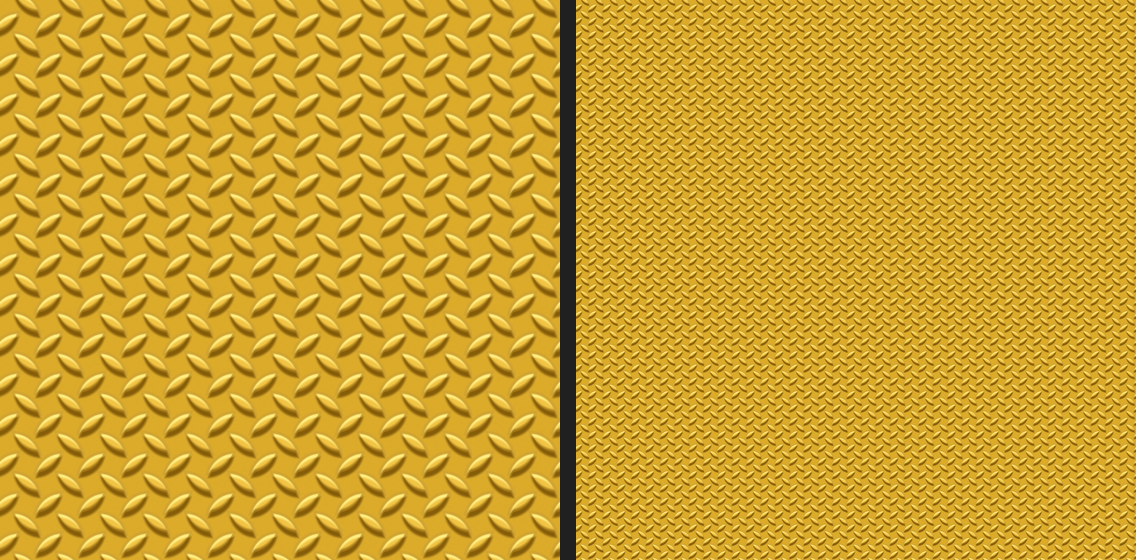
Left: one tile. Right: repeated 3 by 3.
Reproduce this texture procedurally as a three.js fragment shader.

```glsl
// Golden diamond plate: raised lens-shaped treads in alternating diagonals, lit from above.
varying vec2 vUv;

const float TAU = 6.2831853;

// Signed distance to one wrapped grid of lenses (x) and height above its center (y)
vec2 lensGrid(vec2 uv, vec2 center, float angle) {
  vec2 repeats = vec2(13.0, 14.0);
  vec2 p = (fract(uv * repeats - center + 0.5) - 0.5) / repeats;
  float rise = p.y;
  float c = cos(angle), s = sin(angle);
  p = abs(vec2(c * p.x + s * p.y, c * p.y - s * p.x));
  // Two overlapping arcs of equal radius
  float halfLength = 0.0270, halfWidth = 0.0084;
  float radius = (halfLength * halfLength + halfWidth * halfWidth) / (2.0 * halfWidth);
  return vec2(length(vec2(p.x, p.y + radius - halfWidth)) - radius, rise);
}

// Rising and falling treads, half a repeat apart; keeps the nearer one
vec2 treads(vec2 uv) {
  vec2 rising = lensGrid(uv, vec2(0.12, 0.42), 0.68);
  vec2 falling = lensGrid(uv, vec2(0.62, 0.92), -0.68);
  return rising.x < falling.x ? rising : falling;
}

// Faint mottling from layered sines with whole frequencies
float mottle(vec2 uv) {
  vec2 a = uv * TAU;
  float n = sin(a.x * 31.0 + 2.0 * sin(a.y * 17.0)) * sin(a.y * 37.0 + 2.0 * sin(a.x * 19.0));
  n += 0.6 * sin(a.x * 67.0 + a.y * 23.0) * sin(a.y * 71.0 - a.x * 29.0);
  return n / 1.6;
}

void main() {
  vec2 tread = treads(vUv);
  float d = tread.x;
  float above = treads(vUv + vec2(-0.0015, 0.0060)).x;
  float below = treads(vUv + vec2(0.0010, -0.0050)).x;
  float caster = treads(vUv + vec2(-0.0010, 0.0075)).x;

  // Flat ground with a dull halo round each tread
  float grain = mottle(vUv);
  float halo = smoothstep(0.0065, 0.0035, d);
  vec3 color = mix(vec3(0.86, 0.67, 0.16), vec3(0.815, 0.64, 0.20),
                   clamp(0.12 * grain + 0.9 * halo, 0.0, 1.0));

  // Soft shadow under the lower edge
  color = mix(color, vec3(0.71, 0.54, 0.13), smoothstep(0.005, 0.0, caster));
  color = mix(color, vec3(0.52, 0.36, 0.03), smoothstep(0.003, -0.0025, caster));

  // Rounded body: dim toward the lower edge and end, bright along the upper ones
  vec3 body = mix(vec3(0.95, 0.77, 0.27), vec3(0.64, 0.47, 0.09),
                  smoothstep(-0.0015, 0.0055, below + 0.0015 - 0.06 * tread.y));
  float shine = smoothstep(-0.002, 0.004, above + 0.10 * tread.y);
  body = mix(body, vec3(1.0, 0.94, 0.52), shine);
  color = mix(color, body, smoothstep(0.0015, -0.0020, d));

  gl_FragColor = vec4(color, 1.0);
}
```
